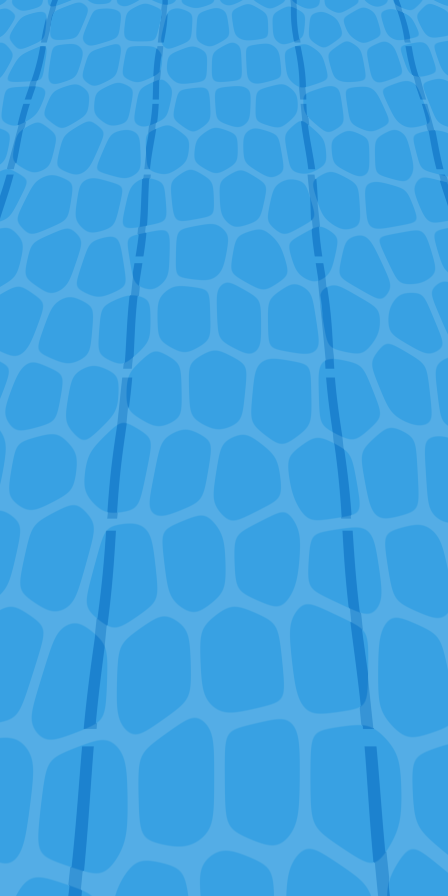
Give the GLSL for this texture, as a WebGL 2 fragment shader.

```glsl
#version 300 es
precision highp float;

uniform vec2 u_resolution;
out vec4 outColor;

const vec3 GAP_LIGHT = vec3(0.33, 0.68, 0.90);
const vec3 WATER_BLUE = vec3(0.22, 0.63, 0.89);
const vec3 LANE_DARK = vec3(0.11, 0.51, 0.81);
const vec3 LANE_PALE = vec3(0.21, 0.58, 0.84);

// Sideways shift of each cell row, near to far
const float ROW_SHIFT[14] = float[14](
    0.15, 0.43, 0.16, 0.60, 0.30, 0.85, 0.18,
    0.52, 0.30, 0.65, 0.15, 0.85, 0.60, 0.20);

vec2 hash22(vec2 p) {
    vec3 q = fract(vec3(p.xyx) * vec3(0.1031, 0.1030, 0.0973));
    q += dot(q, q.yzx + 33.33);
    return fract((q.xx + q.yz) * q.zy);
}

float rowShift(float row) {
    return ROW_SHIFT[clamp(int(row) + 1, 0, 13)];
}

// Jittered cell centre; each row slides by its own shift
vec2 cellSite(vec2 id, vec2 jitter) {
    vec2 offset = (hash22(id + 41.0) - 0.5) * jitter;
    return id + vec2(rowShift(id.y), 0.0) + offset;
}

vec2 neighbourId(vec2 p, int column, int row) {
    float y = floor(p.y + 0.5) + float(row);
    return vec2(floor(p.x - rowShift(y) + 0.5) + float(column), y);
}

// Floor plane: x in cell columns, y in cell rows, seen in perspective
vec2 floorPlane(vec2 pos, float centre) {
    float column = (pos.x - centre) / ((pos.y + 1.172) * 0.067);
    float row = (1.0 / (pos.y + 1.823) - 0.2784) / 0.02304;
    return vec2(column, row);
}

// Rounded distance to the border of the nearest cell
float cellBorder(vec2 p, vec2 jitter, float sharpness) {
    vec2 nearest = vec2(0.0);
    float best = 1e5;
    for (int j = -2; j <= 2; j++) {
        for (int i = -2; i <= 2; i++) {
            vec2 toSite = cellSite(neighbourId(p, i, j), jitter) - p;
            float d = dot(toSite, toSite);
            if (d < best) {
                best = d;
                nearest = toSite;
            }
        }
    }
    float sum = 1e-6;
    for (int j = -2; j <= 2; j++) {
        for (int i = -2; i <= 2; i++) {
            vec2 toSite = cellSite(neighbourId(p, i, j), jitter) - p;
            vec2 span = toSite - nearest;
            if (dot(span, span) > 1e-4) {
                float d = dot(0.5 * (toSite + nearest), normalize(span));
                sum += exp(-sharpness * d);
            }
        }
    }
    return -log(sum) / sharpness;
}

float fill(float distanceInside, float blur) {
    return smoothstep(-blur, blur, distanceInside);
}

// Mirrored pair of lane stripes spreading towards the viewer
float lanePair(vec2 pos, float centre, float start, float spread, float pixel) {
    float offset = abs(pos.x - centre) - start - spread * pos.y;
    float halfWidth = 0.0062 + 0.0042 * pos.y;
    return fill(halfWidth - abs(offset), pixel * 0.7);
}

// Breaks spaced evenly in depth
float laneDashes(float y, float pixel) {
    float depth = 1.0 / (y + 1.172);
    float n = (depth - 0.3548) / 0.072;
    float blur = pixel * 0.7 * depth * depth / 0.072;
    return fill(abs(fract(n + 0.5) - 0.5) - 0.034, blur);
}

void main() {
    vec2 uv = gl_FragCoord.xy / u_resolution;
    vec2 pos = vec2(uv.x, 2.0 * (1.0 - uv.y));
    float pixel = 1.0 / u_resolution.x;

    // Rounded cells of water light
    vec2 plane = floorPlane(pos, 0.513);
    float border = cellBorder(plane, vec2(0.34, 0.36), 16.0);
    float cellBlur = pixel * 0.7 / ((pos.y + 1.172) * 0.067);
    float cell = fill(border - 0.06, cellBlur);

    // Lane stripes, bent slightly inside the cells
    float bend = cell * 0.003 * cos(plane.y * 2.7 + plane.x);
    vec2 bent = pos + vec2(bend, 0.0);
    float lane = max(lanePair(bent, 0.5115, 0.143, 0.102, pixel),
                     lanePair(bent, 0.504, 0.381, 0.265, pixel));
    lane *= laneDashes(pos.y, pixel);

    vec3 water = mix(GAP_LIGHT, WATER_BLUE, cell);
    vec3 stripe = mix(LANE_PALE, LANE_DARK, cell);
    outColor = vec4(mix(water, stripe, lane), 1.0);
}
```
